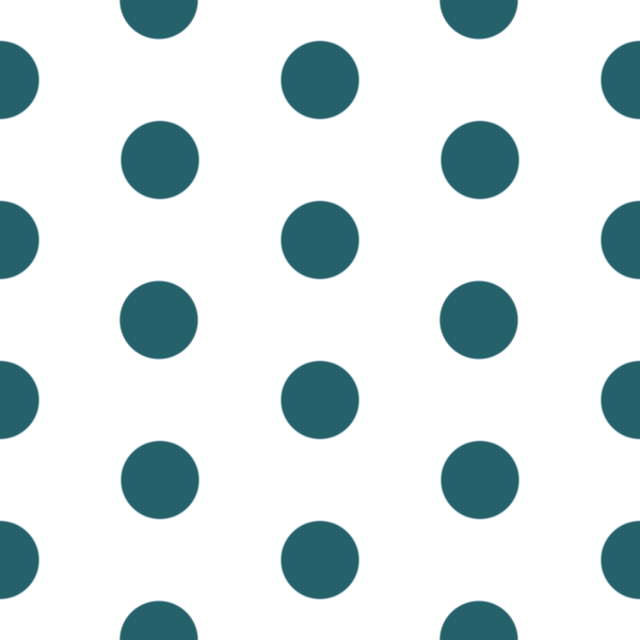
Give the GLSL for this pattern, as a WebGL 1 fragment shader.

```glsl
precision highp float;
// Staggered teal polka dots on white, in four columns of four.

uniform vec2 u_resolution;

const vec3 GROUND_COLOR = vec3(1.0);
const vec3 DOT_COLOR = vec3(0.14, 0.38, 0.42);
const float COLUMNS = 4.0;
const float ROWS = 4.0;
const float DOT_RADIUS = 0.061;   // fraction of the canvas
const float EDGE_SOFTNESS = 0.002; // half width of the soft rim
const float ROW_NUDGE = 0.0018;   // leftward shift of alternate dots in odd columns

// Signed distance to the dot of the cell that holds p.
float dotDistance(vec2 p) {
  float column = floor(p.x * COLUMNS + 0.5);
  float odd = mod(column, 2.0);

  // Even columns sit half a row higher than odd ones.
  float stagger = 0.5 * (1.0 - odd);
  float row = floor(p.y * ROWS - stagger + 0.5);
  float nudge = ROW_NUDGE * odd * (1.0 - mod(row, 2.0));

  vec2 center = vec2(column / COLUMNS - nudge, (row + stagger) / ROWS);
  return length(p - center) - DOT_RADIUS;
}

void main() {
  vec2 uv = gl_FragCoord.xy / u_resolution;
  float pixel = 1.0 / min(u_resolution.x, u_resolution.y);
  float edge = max(EDGE_SOFTNESS, 0.75 * pixel);

  float coverage = 1.0 - smoothstep(-edge, edge, dotDistance(uv));
  gl_FragColor = vec4(mix(GROUND_COLOR, DOT_COLOR, coverage), 1.0);
}
```
